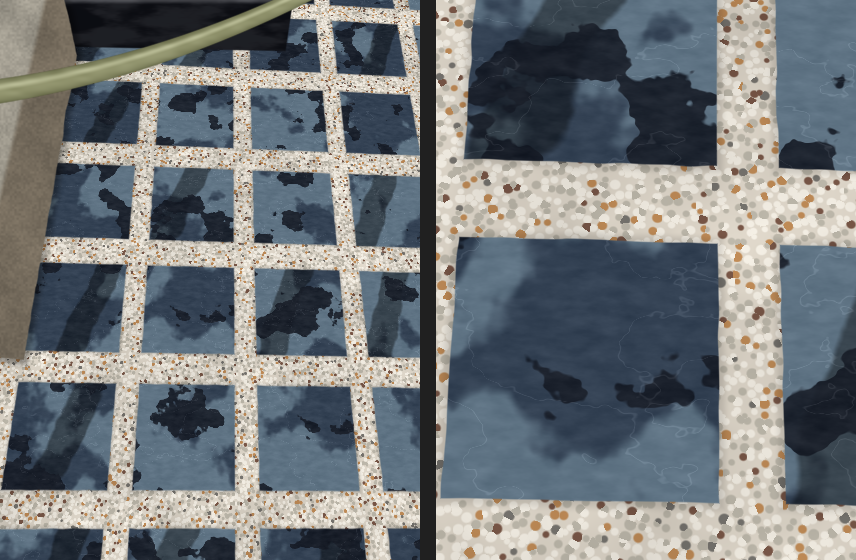
Left: the whole. Right: its middle third, enlarged.
This texture is drawn by a WebGL 1 fragment shader. Its source:

```glsl
precision highp float;
// Wet slate tiles set in speckled terrazzo, seen in perspective, with a concrete kerb and a hose.
uniform vec2 u_resolution;

float hash(vec2 p) {
  vec3 q = fract(vec3(p.xyx) * 0.1031);
  q += dot(q, q.yzx + 33.33);
  return fract((q.x + q.y) * q.z);
}

vec2 hash2(vec2 p) {
  return vec2(hash(p + 17.3), hash(p + 71.9));
}

float noise(vec2 p) {
  vec2 i = floor(p), f = fract(p);
  f = f * f * (3.0 - 2.0 * f);
  return mix(mix(hash(i), hash(i + vec2(1, 0)), f.x),
             mix(hash(i + vec2(0, 1)), hash(i + 1.0), f.x), f.y);
}

float fbm(vec2 p) {
  float sum = 0.0, amp = 0.52;
  for (int i = 0; i < 5; i++) {
    sum += amp * noise(p);
    p = mat2(1.6, 1.2, -1.2, 1.6) * p + 7.1;
    amp *= 0.5;
  }
  return sum;
}

// Screen position (y down, width = 1) to floor grid: one unit per tile
vec2 floorGrid(vec2 p) {
  vec2 r = vec2(0.62, 1.2587) - p;
  float a = 0.014 * p.x - 0.316, b = 0.11 * p.x - 0.0599;
  float c = 0.014 * p.y - 0.0174, d = 0.11 * p.y + 0.2396;
  return vec2(r.x * d - b * r.y, a * r.y - c * r.x) / (a * d - b * c);
}

// Stone chips: nearest jittered point in each cell picks the colour
vec3 terrazzo(vec2 g) {
  vec2 p = g * vec2(34.0, 37.0), id = vec2(0.0);
  float nearest = 9.0;
  for (int y = -1; y <= 1; y++)
    for (int x = -1; x <= 1; x++) {
      vec2 cell = floor(p) + vec2(x, y);
      float d = length(cell + hash2(cell) - p);
      if (d < nearest) { nearest = d; id = cell; }
    }
  float kind = hash(id + 5.7);
  vec3 chip = mix(vec3(0.72, 0.70, 0.65), vec3(0.93, 0.91, 0.87), step(0.32, kind));
  chip = mix(chip, vec3(0.73, 0.53, 0.33), step(0.80, kind));
  chip = mix(chip, vec3(0.46, 0.33, 0.27), step(0.90, kind));
  chip = mix(chip, vec3(0.45, 0.44, 0.42), step(0.96, kind));
  float size = 0.3 + 0.3 * hash(id + 2.1);
  vec3 col = mix(chip, vec3(0.85, 0.82, 0.77), smoothstep(size - 0.12, size + 0.12, nearest));
  return col * (0.88 + 0.2 * fbm(g * 3.0));
}

// Slate with drying film, dark puddles, reflected bands and fine scratches
vec3 slate(vec2 t, vec2 cell) {
  vec2 seed = hash2(cell + 20.0);
  vec2 offset = seed * 40.0;
  float film = fbm(t * 2.2 + offset) + 0.35 * (seed.x - 0.5) + 0.25 * t.x * (seed.y - 0.5);
  float puddle = fbm(t * vec2(3.4, 4.2) + offset.yx + 9.0);
  vec3 col = mix(vec3(0.20, 0.255, 0.325), vec3(0.37, 0.45, 0.515), smoothstep(0.48, 0.56, film));
  float band = abs(t.x - 0.4 * t.y + 0.5 * (seed.x - 0.5) + 0.12 * (puddle - 0.5));
  col *= 1.0 - 0.4 * step(0.55, seed.y) * smoothstep(0.14, 0.11, band);
  col = mix(col, vec3(0.09, 0.11, 0.15), 0.9 * smoothstep(0.605, 0.625, puddle));
  col += 0.09 * (fbm(mat2(14.0, 9.0, -22.0, 34.0) * t + offset) - 0.5);
  float scratch = abs(fbm(t * vec2(3.0, 5.0) + offset + 30.0) - 0.5);
  return col + 0.06 * smoothstep(0.008, 0.0, scratch);
}

void main() {
  vec2 uv = gl_FragCoord.xy / u_resolution;
  vec2 p = vec2(uv.x, (1.0 - uv.y) * 4.0 / 3.0);
  float px = 1.0 / u_resolution.x;

  // Floor: tiles in a bed of terrazzo
  vec2 g = floorGrid(p);
  float gridPx = px * (1.0 + 0.014 * g.x + 0.11 * g.y) / 0.316;
  vec2 shifted = g + vec2(2.0975, -0.1225);
  vec2 cell = floor(shifted), t = fract(shifted) - 0.5;
  vec2 edge = abs(t) - vec2(0.4025, 0.3775) + 0.006 * (noise(g * 14.0) - 0.5);
  float tile = max(edge.x, edge.y);
  float inside = smoothstep(gridPx, -gridPx, tile) * step(0.0, cell.x);
  vec3 col = terrazzo(g) * (1.0 - 0.12 * smoothstep(0.035, 0.0, tile));
  col = mix(col, slate(t, cell), inside);

  // Polished black step at the top
  float step1 = max(p.y - 0.108 - 0.02 * p.x, p.x - 0.698 + 0.15 * p.y);
  vec3 black = vec3(0.045, 0.05, 0.07) + 0.07 * smoothstep(0.5, 0.7, fbm(p * vec2(7.0, 22.0)));
  black += 0.2 * smoothstep(0.012, 0.0, p.y);
  col = mix(col, black, smoothstep(px, -px, step1));

  // Concrete kerb: side face and paler top face
  float kerbEdge = min(0.153 + 0.22 * p.y, 0.205 - 0.175 * p.y) + 0.008 * (fbm(p * 18.0) - 0.5);
  float kerb = max(p.x - kerbEdge, p.y - 0.856 - 0.1 * (p.x - 0.05));
  float ridge = p.x - 0.108 + 0.23 * p.y;
  float grit = 0.8 + 0.3 * fbm(p * 12.0) + 0.12 * (noise(p * 190.0) - 0.5);
  vec3 concrete = mix(vec3(0.64, 0.62, 0.57), vec3(0.48, 0.44, 0.38), smoothstep(-0.008, 0.008, ridge));
  col *= 1.0 - 0.35 * smoothstep(0.025, 0.0, kerb);
  col = mix(col, concrete * grit, smoothstep(px, -px, kerb));

  // Hose: a curved tube with a soft highlight
  float slope = -0.15 - 0.46 * p.x;
  float across = (p.y - 0.217 + 0.15 * p.x + 0.23 * p.x * p.x) / sqrt(1.0 + slope * slope);
  float radius = 0.029 - 0.013 * p.x;
  float k = across / radius;
  vec3 hose = mix(vec3(0.36, 0.37, 0.25), vec3(0.57, 0.58, 0.43), sqrt(max(0.0, 1.0 - k * k)));
  hose += 0.14 * smoothstep(0.4, 0.0, abs(k + 0.35)) + 0.06 * (noise(p * vec2(30.0, 90.0)) - 0.5);
  col = mix(col, hose, smoothstep(px, -px, abs(across) - radius));

  gl_FragColor = vec4(col, 1.0);
}
```
